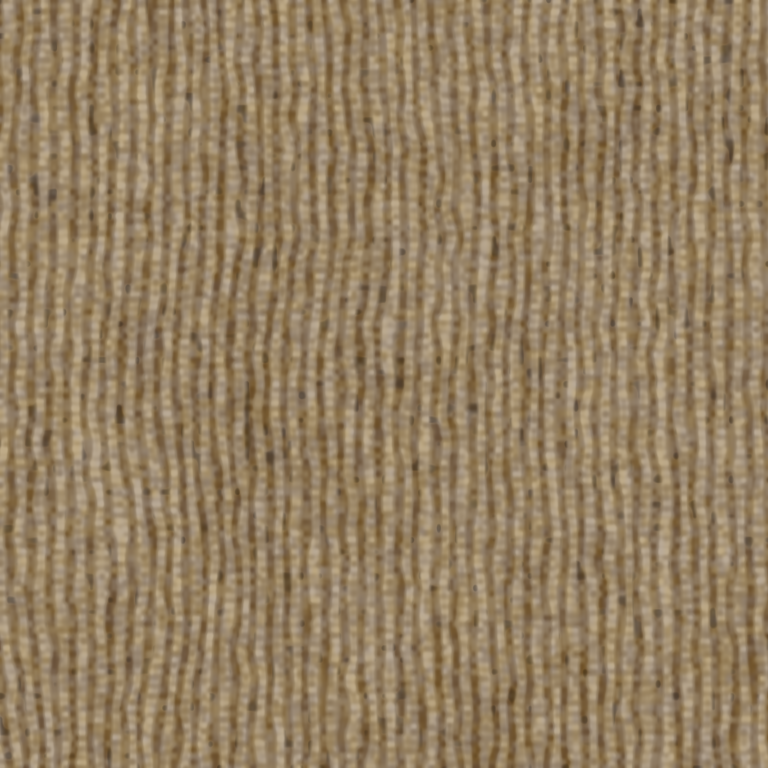
Reproduce this texture procedurally as a Shadertoy shader.

```glsl
// Ribbed tan cloth: 42 vertical cords of about 78 small stitches, with uneven yarn.

float hash(vec2 p) {
    vec3 q = fract(vec3(p.xyx) * 0.1031);
    q += dot(q, q.yzx + 33.33);
    return fract((q.x + q.y) * q.z);
}

// Smooth value noise, 0 to 1
float noise(vec2 p) {
    vec2 i = floor(p), f = fract(p);
    f = f * f * (3.0 - 2.0 * f);
    return mix(mix(hash(i), hash(i + vec2(1, 0)), f.x),
               mix(hash(i + vec2(0, 1)), hash(i + vec2(1, 1)), f.x), f.y);
}

// Noise centred on zero, -1 to 1
float signedNoise(vec2 p) {
    return 2.0 * noise(p) - 1.0;
}

void mainImage(out vec4 fragColor, in vec2 fragCoord) {
    vec2 uv = fragCoord / iResolution.xy;

    // Cords wander slowly and are jostled by each stitch
    float x = uv.x * 42.0
            + 0.45 * signedNoise(uv * vec2(5.0, 4.0))
            + 0.18 * signedNoise(uv * vec2(42.0, 26.0) + 17.0);
    float cord = floor(x);
    float ridge = 0.5 - 0.5 * cos(6.28318 * x);
    ridge = smoothstep(0.0, 0.9, ridge);

    // Stitches along each cord, staggered from cord to cord
    float y = uv.y * 78.0 + 0.8 * hash(vec2(cord, 5.0));
    float stitch = -cos(6.28318 * y);
    float stitchTone = signedNoise(vec2(cord * 7.0 + 0.5, y));

    // Yarn variation: fine fibres, long streaks and broad shading
    float fibre = signedNoise(uv * 128.0 + 40.0);
    float streak = signedNoise(uv * vec2(84.0, 14.0) + 90.0);
    float shade = signedNoise(uv * vec2(6.0, 5.0) + 60.0);

    float tone = 0.25 + 0.50 * ridge
               + ridge * (0.07 * stitch + 0.13 * stitchTone)
               + 0.20 * fibre + 0.12 * streak + 0.06 * shade;

    // Dark furrow to pale crest
    vec3 color = mix(vec3(0.40, 0.29, 0.16), vec3(0.58, 0.50, 0.385), smoothstep(-0.15, 0.55, tone));
    color = mix(color, vec3(0.74, 0.67, 0.56), smoothstep(0.45, 1.10, tone));

    // Occasional dark gaps between cords
    float gap = smoothstep(0.76, 0.95, noise(uv * vec2(84.0, 64.0) + 130.0));
    color *= 1.0 - 0.25 * gap * (1.0 - ridge);

    // Yarn drifts between golden and greyish
    float warmth = signedNoise(uv * vec2(100.0, 78.0) + 210.0);
    color += warmth * vec3(0.012, 0.0, -0.04);

    fragColor = vec4(clamp(color, 0.0, 1.0), 1.0);
}
```
